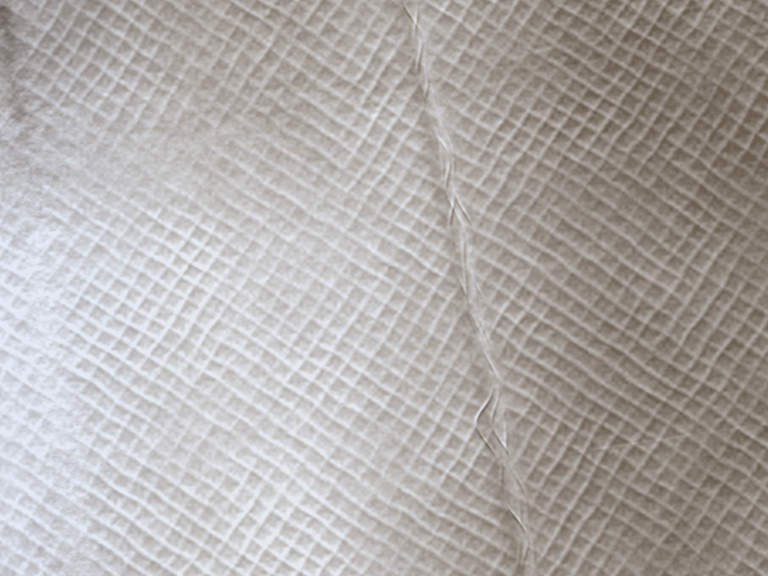
A Shadertoy shader for this texture:

```glsl
// Crumpled quilted paper: a tilted grid of raised seams around small pads,
// crossed by two long folds. A height field is lit from the top, then its
// tone is mapped onto a ramp from warm shadow to cool highlight.

#define CELLS 32.0        // pads per canvas height
#define TILT 0.58         // grid rotation in radians
#define SEAM_WIDTH 0.20   // seam half width, in pads
#define SEAM_HEIGHT 0.11
#define WARP 0.40         // broad grid wobble, in pads
#define CRUMPLE 0.23      // height of the irregular wrinkles
#define RELIEF 0.54       // strength of the slope shading
#define GRAIN 0.17
#define SHADOW vec3(0.47, 0.425, 0.38)
#define MIDTONE vec3(0.68, 0.655, 0.635)
#define HIGHLIGHT vec3(0.87, 0.88, 0.90)

float hash(vec2 p) {
    vec3 q = fract(p.xyx * vec3(0.1031, 0.1030, 0.0973));
    q += dot(q, q.yzx + 33.33);
    return fract((q.x + q.y) * q.z);
}

float noise(vec2 p) {
    vec2 i = floor(p), f = fract(p);
    f = f * f * (3.0 - 2.0 * f);
    return mix(mix(hash(i), hash(i + vec2(1, 0)), f.x),
               mix(hash(i + vec2(0, 1)), hash(i + 1.0), f.x), f.y);
}

float fbm(vec2 p) {
    float sum = 0.0, gain = 0.5;
    for (int i = 0; i < 4; i++) {
        sum += gain * noise(p);
        p = mat2(1.6, 1.2, -1.2, 1.6) * p + 7.3;
        gain *= 0.5;
    }
    return sum;
}

float bell(float d, float w) { return exp(-d * d / (w * w)); }

// Signed horizontal distances to the middle and left folds
float mainFold(vec2 p) {
    return p.x - 0.920 + 0.20 * p.y - 0.014 * (noise(vec2(p.y * 9.0, 2.0)) - 0.5);
}
float leftFold(vec2 p) {
    return p.x - 0.145 + 0.14 * p.y - 0.02 * (noise(vec2(p.y * 7.0, 5.0)) - 0.5);
}

// Grid coordinates, one unit per pad
vec2 gridCoord(vec2 p) {
    float c = cos(TILT), s = sin(TILT);
    vec2 g = mat2(c, s, -s, c) * p * CELLS;
    vec2 broad = vec2(noise(p * 3.0), noise(p * 3.0 + 19.0)) - 0.5;
    vec2 small = vec2(noise(p * 24.0 + 5.0), noise(p * 24.0 + 31.0)) - 0.5;
    return g + 2.0 * WARP * broad + 0.22 * small;
}

// Seam height for both directions, each fading in and out by region
float seams(vec2 p) {
    vec2 d = abs(fract(gridCoord(p)) - 0.5);
    float fadeX = mix(0.35, 1.35, noise(p * 9.0 + 3.0)) * mix(0.75, 1.0, smoothstep(0.1, 0.5, p.x));
    float fadeY = mix(0.45, 1.35, noise(p * 9.0 + 41.0));
    float flatten = 1.0 - 0.75 * bell(mainFold(p), 0.028) - 0.6 * bell(leftFold(p), 0.04);
    float smoothBand = 1.0 - 0.7 * bell(p.y - 0.68 - 0.2 * p.x, 0.07) * smoothstep(0.65, 0.3, p.x);
    // The joined profile rounds the corners of each pad
    float a = bell(d.x, SEAM_WIDTH) * fadeX, b = bell(d.y, SEAM_WIDTH) * fadeY;
    return flatten * smoothBand * sqrt(a * a + b * b);
}

// Strands of sharp creases that weave along the middle fold
float foldStrands(vec2 p) {
    float d = mainFold(p), h = 0.0;
    float spread = 0.014 + 0.020 * bell(p.y - 0.24, 0.09);
    for (int i = 0; i < 4; i++) {
        float k = float(i);
        float shift = (noise(vec2(p.y * 15.0 + 13.0 * k, k)) - 0.5) * 2.0 * spread;
        h += bell(d - shift - (k - 1.5) * 0.005, 0.0035) * noise(vec2(p.y * 22.0, k * 5.0));
    }
    return h;
}

float height(vec2 p) {
    float wrinkled = 0.6 + bell(leftFold(p), 0.06) + 0.5 * bell(p.y - 0.74 - 0.18 * p.x, 0.12);
    float h = SEAM_HEIGHT * seams(p) + CRUMPLE * wrinkled * fbm(p * vec2(30.0, 38.0)) * 0.7;
    h += 0.20 * foldStrands(p);
    return h + 0.10 * bell(leftFold(p), 0.012) * noise(p * vec2(20.0, 35.0));
}

// Broad light: bright at the lower left, dim past the middle fold and at the top
float ambient(vec2 p, float u) {
    float t = 0.93 - 0.25 * u - 0.53 * smoothstep(0.4, 0.85, u - 0.08 * (p.y - 0.5));
    t -= 0.50 * smoothstep(0.5, 1.0, p.y) * (1.0 - 0.93 * u);
    t += 0.34 * (fbm(p * 4.0 + 11.0) - 0.47);
    t += 0.07 * bell(leftFold(p), 0.03) * smoothstep(0.75, 0.5, p.y);
    t -= 0.45 * bell(leftFold(p) - 0.006, 0.016) * smoothstep(0.68, 0.82, p.y) * noise(p * 30.0);
    t += 0.17 * bell(mainFold(p) - 0.004, 0.012) - 0.14 * bell(mainFold(p) + 0.022, 0.016);
    // Thin straight creases to the right of the middle fold
    float right = smoothstep(0.88, 0.95, p.x);
    t += 0.20 * right * bell(p.y - 0.065 - 0.15 * p.x, 0.0025) * noise(p * 18.0);
    return t + 0.08 * smoothstep(0.75, 0.8, p.x) * bell(p.y - 0.64 - 0.29 * p.x, 0.004);
}

void mainImage(out vec4 fragColor, in vec2 fragCoord) {
    vec2 p = fragCoord / iResolution.y;
    float u = fragCoord.x / iResolution.x;

    // Slope toward the light
    vec2 light = vec2(-0.22, 0.975), e = light * 0.002;
    float slope = (height(p - e) - height(p + e)) / (0.004 * CELLS);

    float tone = ambient(p, u) + RELIEF * clamp(slope, -0.9, 0.9);
    tone += 0.11 * (seams(p) - 0.45) + 0.08 * (hash(floor(gridCoord(p) + 0.5)) - 0.5);
    tone += GRAIN * (noise(p * 170.0) - 0.5);
    tone = clamp(tone, -0.12, 1.08);

    vec3 color = tone < 0.5 ? mix(SHADOW, MIDTONE, tone * 2.0) : mix(MIDTONE, HIGHLIGHT, tone * 2.0 - 1.0);
    color += vec3(-0.012, 0.0, 0.024) * smoothstep(0.3, 0.0, u);
    fragColor = vec4(color, 1.0);
}
```
